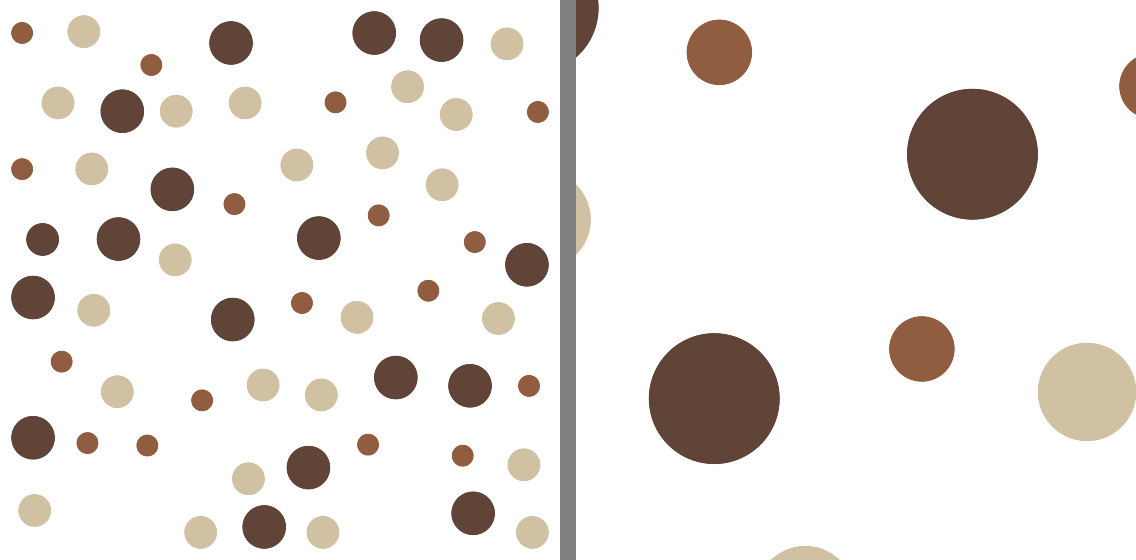
Left: the whole. Right: its middle third, enlarged.
Reproduce this pattern procedurally as a WebGL 2 fragment shader.

```glsl
#version 300 es
precision highp float;
// Scattered flat polka dots in dark brown, sand and rust on white.

#define GRID 8            // cells per side, one dot at most in each
#define BIG_R 0.0390
#define MID_R 0.0293
#define SMALL_R 0.0195
#define ROOM 0.055        // reach of dot radius plus jitter
#define ROW_SHIFT 0.032   // sideways stagger of the rows
#define WAVE 0.024        // slow rise and fall along the rows
#define MARGIN 0.020      // clear border around the canvas
#define SEED 23u

uniform vec2 u_resolution;
out vec4 fragColor;

const vec3 WHITE = vec3(1.0);
const vec3 BROWN = vec3(0.373, 0.267, 0.216);
const vec3 SAND  = vec3(0.820, 0.757, 0.639);
const vec3 RUST  = vec3(0.569, 0.365, 0.255);

struct Dot { vec2 center; float radius; vec3 color; };

uint hash(uint n) {
    n = n * 747796405u + 2891336453u;
    n = ((n >> ((n >> 28u) + 4u)) ^ n) * 277803737u;
    return (n >> 22u) ^ n;
}

float random(uint n) {
    return float(hash(n) & 65535u) / 65535.0;
}

// Each 2 x 2 block of cells holds one brown, one rust and one sand dot;
// its fourth cell is sand, empty, or now and then another accent.
void chooseKind(ivec2 cell, inout Dot dot_) {
    ivec2 block = cell / 2;
    int blockId = block.x + block.y * (GRID / 2);
    int spot = (cell.x & 1) + 2 * (cell.y & 1);
    uint h = hash(uint(blockId) + SEED * 101u);
    int rank = (spot + int(h & 3u)) % 4;
    int kind = rank == 0 ? 0 : 1 + (rank + int((h >> 4u) % 3u)) % 3;

    dot_.radius = MID_R;
    dot_.color = SAND;
    if (kind == 0) {
        dot_.radius = BIG_R;
        dot_.color = BROWN;
    } else if (kind == 1) {
        dot_.radius = SMALL_R;
        dot_.color = RUST;
    } else if (kind == 3) {
        int variant = (blockId * 5 + blockId / 8 * 3) % 8;
        if (variant < 3) dot_.radius = 0.0;
        if (variant == 3) {
            bool lowerHalf = blockId < 8;
            dot_.radius = lowerHalf ? SMALL_R : MID_R;
            dot_.color = lowerHalf ? RUST : BROWN;
        }
    }
}

Dot dotInCell(ivec2 cell) {
    Dot d;
    chooseKind(cell, d);

    // Smaller dots have more freedom to wander inside their cell.
    uint id = uint(cell.x + cell.y * GRID) * 2u + SEED * 1009u;
    vec2 jitter = 2.0 * vec2(random(id), random(id + 1u)) - 1.0;
    d.center = (vec2(cell) + 0.5) / float(GRID) + jitter * (ROOM - d.radius);

    // Stagger the rows and bend them so that no grid shows.
    float side = (cell.y & 1) == 0 ? 1.0 : -1.0;
    d.center.x += side * ROW_SHIFT * mix(0.5, 1.0, random(uint(cell.y) + SEED));
    d.center.y += WAVE * sin(10.0 * d.center.x + 2.0 * d.center.y);
    float inset = d.radius + MARGIN;
    d.center = clamp(d.center, vec2(inset), vec2(1.0 - inset));
    return d;
}

void main() {
    float side = min(u_resolution.x, u_resolution.y);
    vec2 uv = gl_FragCoord.xy / side;
    float halfPixel = 0.5 / side;
    ivec2 home = ivec2(floor(uv * float(GRID)));
    vec3 color = WHITE;

    // Dots may stray over cell borders, so visit the neighbours too.
    for (int y = -1; y <= 1; y++) {
        for (int x = -1; x <= 1; x++) {
            ivec2 cell = home + ivec2(x, y);
            if (min(cell.x, cell.y) < 0 || max(cell.x, cell.y) >= GRID) continue;
            Dot d = dotInCell(cell);
            if (d.radius == 0.0) continue;
            float edge = length(uv - d.center) - d.radius;
            color = mix(color, d.color, 1.0 - smoothstep(-halfPixel, halfPixel, edge));
        }
    }
    fragColor = vec4(color, 1.0);
}
```
